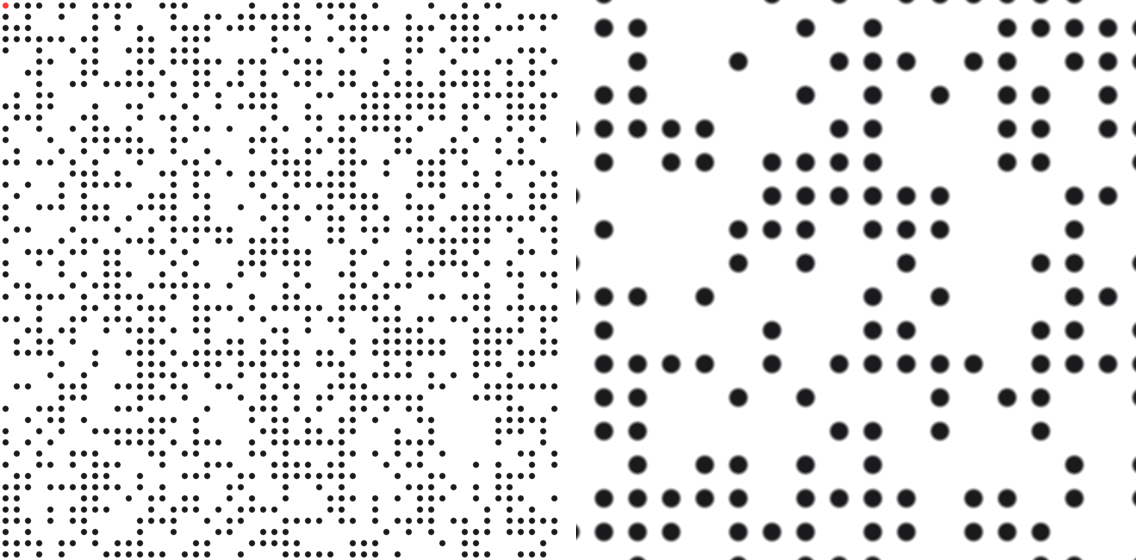
Left, the full canvas; right, a detail of the centre.
A WebGL 2 fragment shader for this pattern:

```glsl
#version 300 es
precision highp float;

#define CELLS 50.0
#define DOT_RADIUS 0.27
#define EDGE 0.075
#define FILL 0.52
#define CLUMPING 0.17
#define COLUMN_BIAS 0.22
#define PAPER vec3(1.0)
#define INK vec3(0.10, 0.10, 0.11)
#define ACCENT vec3(1.0, 0.22, 0.22)

uniform vec2 u_resolution;
out vec4 fragColor;

// Integer hash of a grid cell, 0 to 1
float hash(vec2 cell) {
    uvec2 q = uvec2(ivec2(cell) + 101) * uvec2(1597u, 3571u);
    uint n = q.x ^ (q.y * 2657u);
    n = (n ^ (n >> 15)) * 73471u;
    n = (n ^ (n >> 13)) * 91183u;
    n ^= n >> 16;
    return float(n & 65535u) / 65536.0;
}

// Layered sines: loose clumps a few cells wide, taller than broad
float clumps(vec2 cell) {
    float sum = 0.0;
    for (float i = 0.0; i < 4.0; i++) {
        vec2 wave = vec2(0.8 + 0.23 * i, 0.25 + 0.17 * i);
        wave.y *= mod(i, 2.0) < 0.5 ? 1.0 : -1.0;
        sum += sin(dot(cell, wave) + 2.4 * i + sin(cell.y * 0.31 + i));
    }
    return sum * 0.5;
}

// Chance that a cell holds a dot
float density(vec2 cell) {
    float column = hash(vec2(cell.x, 77.0)) - 0.5;
    return FILL + CLUMPING * clumps(cell) + COLUMN_BIAS * column;
}

void main() {
    vec2 grid = gl_FragCoord.xy / u_resolution * CELLS;
    vec2 cell = floor(grid);
    float dist = length(fract(grid) - 0.5);

    // One accent dot marks the upper left corner
    bool corner = cell.x < 0.5 && cell.y > CELLS - 1.5;
    bool filled = corner || hash(cell) < density(cell);

    // Soft-edged disc in each filled cell
    float disc = 1.0 - smoothstep(DOT_RADIUS - EDGE, DOT_RADIUS + EDGE, dist);
    float cover = filled ? disc : 0.0;
    fragColor = vec4(mix(PAPER, corner ? ACCENT : INK, cover), 1.0);
}
```
